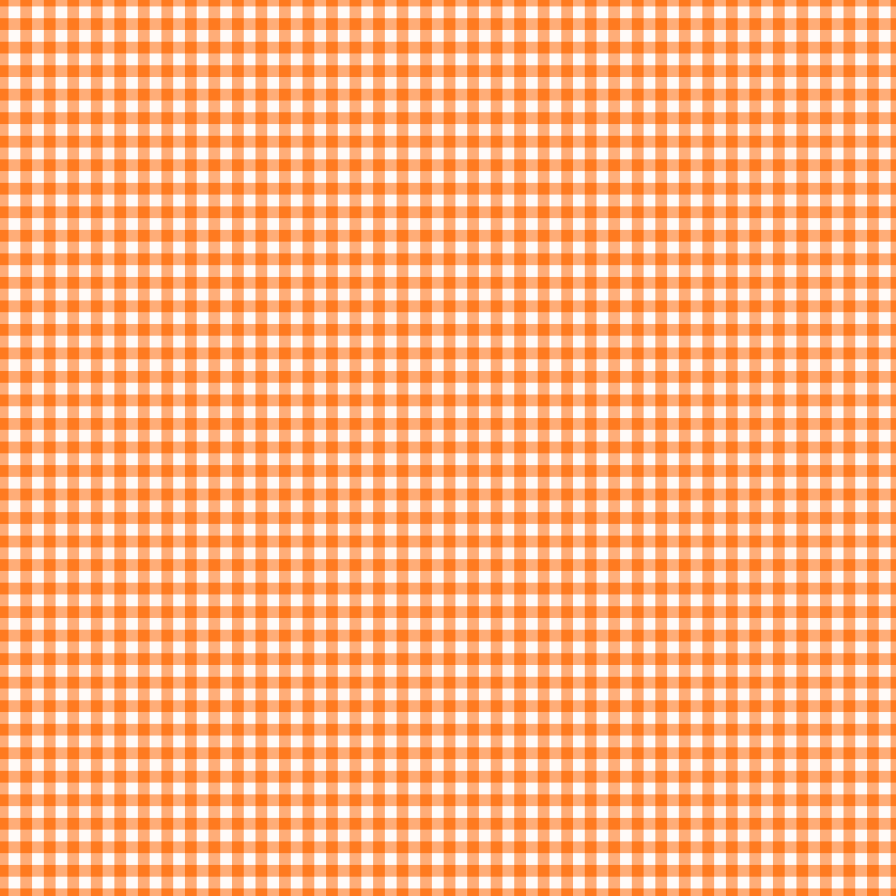
Reproduce this pattern procedurally as a WebGL 1 fragment shader.

```glsl
precision highp float;

// Gingham check: two sets of equal bands, upright and level, cross on a pale
// ground. Each axis gives a band coverage, and the two coverages blend the
// ground, single-band and crossing colours.

uniform vec2 u_resolution;

const float REPEATS = 38.095;                    // checks along one canvas side
const float BAND_WIDTH = 0.5;                    // share of one repeat
const vec2 BAND_CENTER = vec2(0.113, 0.071);     // first band centres, in repeats

const vec3 GROUND_COLOR = vec3(1.00, 0.985, 0.975);
const vec3 BAND_COLOR = vec3(1.00, 0.68, 0.47);
const vec3 CROSSING_COLOR = vec3(1.00, 0.48, 0.12);

// Band coverage on both axes, with edges one pixel wide.
vec2 bandCoverage(vec2 position, float pixelSize) {
    vec2 fromCenter = abs(fract(position - BAND_CENTER + 0.5) - 0.5);
    vec2 insideDistance = 0.5 * BAND_WIDTH - fromCenter;
    return clamp(insideDistance / pixelSize + 0.5, 0.0, 1.0);
}

void main() {
    float canvasSize = min(u_resolution.x, u_resolution.y);
    float pixelSize = REPEATS / canvasSize;
    vec2 band = bandCoverage(gl_FragCoord.xy * pixelSize, pixelSize);

    // Blend across the upright bands, then across the level ones.
    vec3 betweenRows = mix(GROUND_COLOR, BAND_COLOR, band.x);
    vec3 alongRows = mix(BAND_COLOR, CROSSING_COLOR, band.x);
    gl_FragColor = vec4(mix(betweenRows, alongRows, band.y), 1.0);
}
```
